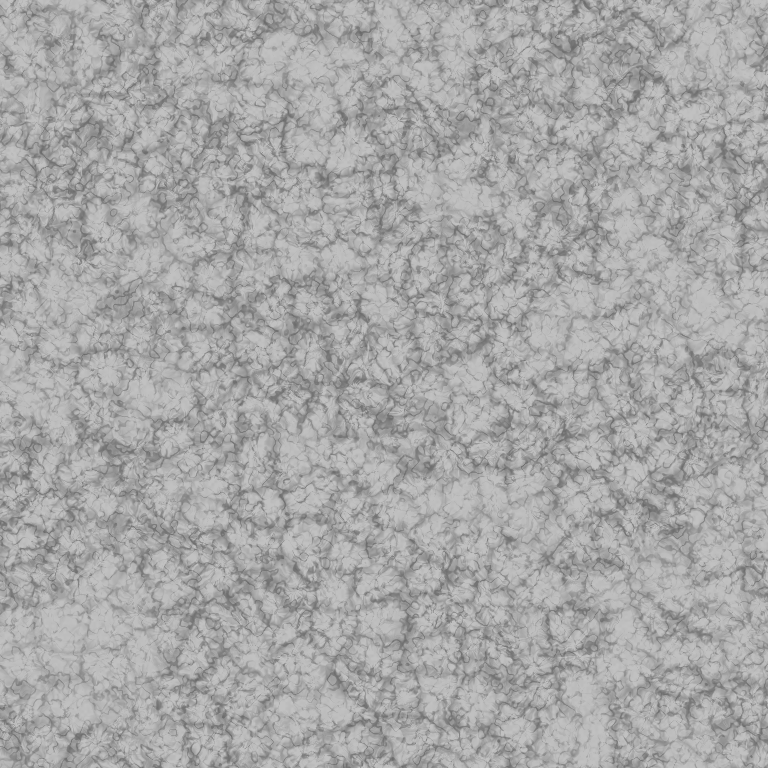
Write a Shadertoy shader that draws this texture.

```glsl
// Grey crackled plaster: feathered veins and tiny curls around smooth pale patches.
#define PALE 0.745
#define DARK_RANGE 0.36
#define COARSE_CELLS 19.0
#define FINE_CELLS 44.0
#define CURL_SCALE 105.0
#define PATCH_SCALE 12.0
#define COARSE_DEPTH 0.17
#define FINE_DEPTH 0.11
#define CURL_DEPTH 0.33
#define GRAIN_DEPTH 0.05

float hash1(vec2 p) {
    vec3 q = fract(p.xyx * 0.1031);
    q += dot(q, q.yzx + 33.33);
    return fract((q.x + q.y) * q.z);
}

vec2 hash2(vec2 p) {
    return vec2(hash1(p), hash1(p + 57.3));
}

float noise(vec2 p) {
    vec2 i = floor(p), f = fract(p);
    f = f * f * (3.0 - 2.0 * f);
    vec2 e = vec2(1.0, 0.0);
    return mix(mix(hash1(i), hash1(i + e), f.x),
               mix(hash1(i + e.yx), hash1(i + e.xx), f.x), f.y);
}

vec2 noise2(vec2 p) {
    return vec2(noise(p), noise(p + 41.7)) - 0.5;
}

// Cell borders with streaks that reach unevenly towards each cell centre.
float featheredVeins(vec2 p) {
    vec2 cell = floor(p), toCentre = vec2(0.0), id = vec2(0.0);
    float nearest = 9.0, second = 9.0;
    for (int y = -1; y <= 1; y++)
    for (int x = -1; x <= 1; x++) {
        vec2 c = cell + vec2(x, y);
        vec2 r = p - c - hash2(c);
        float d = length(r);
        if (d < nearest) {
            second = nearest;
            nearest = d;
            toCentre = r;
            id = c;
        } else {
            second = min(second, d);
        }
    }
    vec2 direction = toCentre / max(nearest, 0.001);
    float streak = noise(direction * 6.0 + toCentre * 2.0 + hash2(id) * 60.0 + 80.0);
    float reach = mix(0.05, 0.48, streak * streak);
    return exp(-(second - nearest) / reach);
}

// Thin contour lines of a noise field form broken rings and hooks.
float curls(vec2 p) {
    float height = noise(p) * 0.7 + noise(p * 2.1 + 19.0) * 0.3;
    return 1.0 - smoothstep(0.02, 0.11, abs(height - 0.5));
}

void mainImage(out vec4 fragColor, in vec2 fragCoord) {
    vec2 uv = fragCoord / iResolution.y + 3.0;

    // Roughen the veins slightly at two sizes.
    vec2 p = uv + 0.018 * noise2(uv * 26.0) + 0.006 * noise2(uv * 130.0);
    vec2 turned = mat2(0.8, 0.6, -0.6, 0.8) * p;
    vec2 curlPoint = mat2(0.8, 0.6, -0.6, 0.8) * (uv + 0.004 * noise2(uv * 60.0));

    // Open patches carry fewer marks.
    float density = 0.55 * noise(uv * PATCH_SCALE) + 0.45 * noise(uv * PATCH_SCALE * 2.3 + 8.0);
    density = mix(0.48, 1.08, smoothstep(0.22, 0.58, density));

    float coarse = featheredVeins(p * COARSE_CELLS);
    float fine = featheredVeins(turned * FINE_CELLS);
    float curl = curls(curlPoint * CURL_SCALE);
    float nearVein = 0.12 + 0.8 * max(coarse, 0.75 * fine);

    // Layer the marks, leave the faintest pale and ease off the darkest.
    float shade = COARSE_DEPTH * coarse + FINE_DEPTH * fine + CURL_DEPTH * curl * nearVein;
    shade = max(shade * density * 1.2 - 0.03, 0.0);
    shade = DARK_RANGE * (1.0 - exp(-shade / DARK_RANGE));
    shade += GRAIN_DEPTH * (noise(uv * 260.0) - 0.5) * density;

    fragColor = vec4(vec3(min(PALE - shade, PALE + 0.01)), 1.0);
}
```
